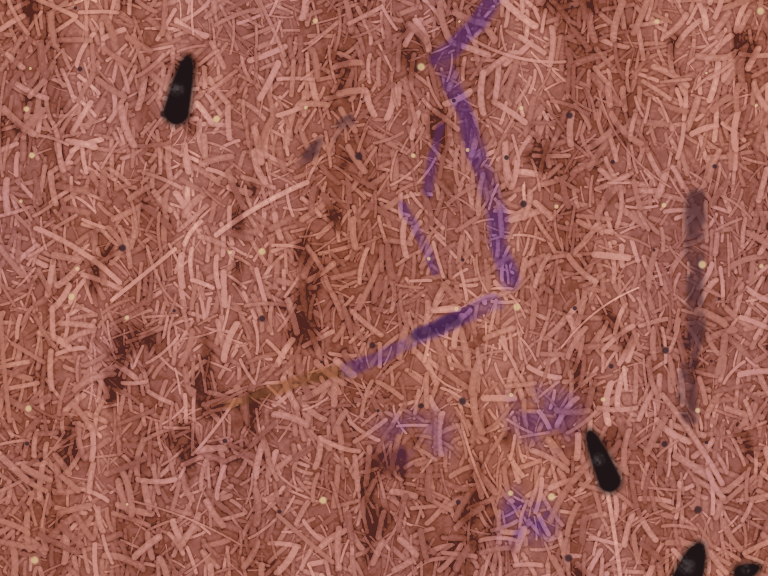
Write a WebGL 1 fragment shader that draws this texture.

```glsl
precision highp float;
uniform vec2 u_resolution;

#define FIBRE_LAYERS 9
#define FIBRE_SIZE 0.05
#define FIBRE_WIDTH 0.07
#define FIBRE_CONTRAST 0.42
#define LONG_SIZE 0.15
#define GROOVE_PITCH 0.175
#define GROOVE_DEPTH 0.20
#define GRAIN 0.13
#define SOFTNESS 0.0026
#define BRIGHTNESS 0.01

float hash(vec2 p) {
  return fract(sin(dot(p, vec2(127.1, 311.7))) * 43758.5453);
}

float noise(vec2 p) {
  vec2 i = floor(p), f = fract(p);
  f = f * f * (3.0 - 2.0 * f);
  return mix(mix(hash(i), hash(i + vec2(1, 0)), f.x),
             mix(hash(i + vec2(0, 1)), hash(i + vec2(1, 1)), f.x), f.y);
}

float fbm(vec2 p) {
  return 0.55 * noise(p) + 0.3 * noise(p * 2.1 + 7.0) + 0.15 * noise(p * 4.3 + 19.0);
}

// Lays one scattered layer of curved, shadowed fibres over a tone
float fibres(float tone, vec2 p, float size, float halfLength, float width, float keep, float lift, float seed) {
  vec2 q = p / size + seed * vec2(7.37, 3.61);
  vec2 cell = floor(q);
  float soft = SOFTNESS / size;
  for (int j = -1; j <= 1; j++) {
    for (int i = -1; i <= 1; i++) {
      vec2 id = cell + vec2(i, j);
      vec2 key = id + seed * 17.3;
      vec2 centre = vec2(hash(key), hash(key + 31.7));
      float turn = 2.0 * hash(key + 57.1) - 1.0;
      float angle = 1.57 * turn * mix(abs(turn), 1.0, 0.6);
      vec2 along = vec2(sin(angle), cos(angle));
      vec2 d = q - id - centre;
      float u = dot(d, along);
      float v = dot(d, vec2(along.y, -along.x)) + (centre.y - 0.5) * 0.6 * u * u;
      float w = width * (0.5 + hash(key + 83.9));
      float dist = length(vec2(max(abs(u) - halfLength * (0.5 + 0.5 * centre.x), 0.0), v));
      float present = step(hash(key + 11.3), keep);
      float body = present * (1.0 - smoothstep(w - soft * 0.5, w + soft * 0.5, dist));
      float shadow = present * (1.0 - smoothstep(w, w * 2.3, dist));
      float shade = lift + FIBRE_CONTRAST * (hash(key + 3.7) - 0.5) - 0.12 * min(dist * dist / (w * w), 1.0);
      tone = mix(tone - 0.12 * shadow, shade, body * 0.88);
    }
  }
  return tone;
}

// Position along a segment in x, distance from it in y
vec2 segment(vec2 p, vec2 a, vec2 b) {
  float h = clamp(dot(p - a, b - a) / dot(b - a, b - a), 0.0, 1.0);
  return vec2(h, length(p - mix(a, b, h)));
}

float strand(vec2 p, vec2 a, vec2 b, float width) {
  return 1.0 - smoothstep(width * 0.45, width * 1.3, segment(p, a, b).y);
}

float blot(vec2 p, vec2 centre, float radius) {
  return 1.0 - smoothstep(0.2 * radius, radius, length(p - centre));
}

vec3 seed(vec3 colour, vec2 p, vec2 tip, vec2 base, float radius) {
  vec2 s = segment(p, tip, base);
  float r = radius * mix(0.35, 1.0, sqrt(s.x));
  float glint = blot(p, mix(tip, base, 0.6) + vec2(-0.3, 0.2) * radius, radius * 0.8);
  colour *= 1.0 - 0.35 * (1.0 - smoothstep(r, r + 0.012, s.y));
  vec3 husk = vec3(0.12, 0.08, 0.085) + 0.2 * glint * noise(p * 220.0);
  return mix(colour, husk, 1.0 - smoothstep(r - SOFTNESS, r + SOFTNESS, s.y));
}

vec3 fleshRamp(float t) {
  vec3 c = mix(vec3(0.32, 0.15, 0.13), vec3(0.51, 0.27, 0.20), smoothstep(0.0, 0.2, t));
  c = mix(c, vec3(0.60, 0.36, 0.32), smoothstep(0.2, 0.4, t));
  c = mix(c, vec3(0.69, 0.46, 0.41), smoothstep(0.4, 0.6, t));
  c = mix(c, vec3(0.77, 0.56, 0.53), smoothstep(0.6, 0.8, t));
  return mix(c, vec3(0.88, 0.72, 0.66), smoothstep(0.8, 1.1, t));
}

void main() {
  vec2 p = gl_FragCoord.xy / u_resolution.y;
  vec2 warp = vec2(fbm(p * 9.0), fbm(p * 9.0 + 40.0)) - 0.5;

  // Matted fibres over a vertically grooved bed
  float tone = 0.26 + 0.24 * noise(p * 90.0);
  for (int k = 0; k < FIBRE_LAYERS; k++) {
    float n = float(k);
    tone = fibres(tone, p, FIBRE_SIZE * (0.75 + 0.06 * n), 0.6, FIBRE_WIDTH, 0.9, 0.67, n + 1.0);
  }
  tone = fibres(tone, p, LONG_SIZE, 0.8, 0.026, 0.28, 0.78, 23.0);
  float wave = cos(6.2832 * (p.x + 0.09 * warp.x) / GROOVE_PITCH);
  float furrow = fbm(vec2(p.x * 13.0, p.y * 2.2) + warp * 0.8);
  tone += GROOVE_DEPTH * (0.22 * wave + 2.0 * (furrow - 0.5));
  tone -= 0.35 * smoothstep(0.64, 0.82, fbm(p * vec2(17.0, 9.0) + 3.0));
  tone += GRAIN * (noise(p * 260.0) - 0.5) + BRIGHTNESS;
  vec3 colour = fleshRamp(tone);
  colour *= 1.0 + vec3(0.03, 0.0, -0.14) * (fbm(p * 5.0 + 60.0) - 0.4);

  // Bent violet thread, its brown tail, side threads and stains
  vec2 w = p + 0.035 * warp;
  float patchy = smoothstep(0.25, 0.6, fbm(p * 26.0));
  float violet = strand(w, vec2(0.86, 1.01), vec2(0.765, 0.9), 0.018);
  violet = max(violet, strand(w, vec2(0.765, 0.9), vec2(0.833, 0.748), 0.016));
  violet = max(violet, strand(w, vec2(0.833, 0.748), vec2(0.889, 0.514), 0.019));
  violet = max(violet, strand(w, vec2(0.86, 0.475), vec2(0.73, 0.42), 0.017));
  violet = max(violet, 0.8 * strand(w, vec2(0.77, 0.78), vec2(0.75, 0.67), 0.009));
  violet = max(violet, 0.8 * strand(w, vec2(0.71, 0.64), vec2(0.75, 0.54), 0.009));
  float stain = max(blot(w, vec2(0.91, 0.1), 0.075), 0.7 * blot(w, vec2(0.94, 0.28), 0.09));
  stain = max(stain, 0.5 * blot(w, vec2(0.72, 0.24), 0.09)) * patchy;
  float tail = strand(w, vec2(0.73, 0.42), vec2(0.6, 0.355), 0.015);
  float brown = strand(w, vec2(0.6, 0.355), vec2(0.4, 0.3), 0.012);
  float dark = strand(w, vec2(1.215, 0.65), vec2(1.195, 0.28), 0.018);
  dark = max(dark, strand(w, vec2(0.52, 0.71), vec2(0.61, 0.79), 0.01)) * patchy;
  vec3 dye = mix(vec3(0.36, 0.18, 0.36), vec3(0.62, 0.42, 0.60), smoothstep(0.3, 0.85, tone));
  colour = mix(colour, vec3(0.56, 0.32, 0.19) * (0.6 + 0.7 * tone), 0.65 * brown);
  colour = mix(colour, mix(vec3(0.70, 0.49, 0.46), dye, patchy), 0.75 * tail);
  colour = mix(colour, dye, max(violet * (0.5 + 0.4 * patchy), stain));
  colour = mix(colour, vec3(0.27, 0.15, 0.18), 0.65 * dark);
  float bruise = strand(w, vec2(0.79, 0.445), vec2(0.72, 0.42), 0.014);
  colour = mix(colour, vec3(0.22, 0.11, 0.27), 0.65 * bruise);

  // Pale grit and dark specks
  vec2 g = p / 0.085, id = floor(g);
  vec2 offset = 0.25 + 0.5 * vec2(hash(id + 5.0), hash(id + 9.0));
  float kind = hash(id + 14.0);
  float size = 0.025 + 0.055 * hash(id + 21.0);
  float speck = 1.0 - smoothstep(size * 0.6, size * 1.4, length(g - id - offset + 0.07 * warp));
  vec3 mineral = kind < 0.22 ? vec3(0.84, 0.74, 0.58) : vec3(0.24, 0.14, 0.16);
  colour = mix(colour, mineral, 0.85 * speck * step(kind, 0.42));

  // Black teardrop seeds
  vec2 s = p + 0.006 * warp;
  colour = seed(colour, s, vec2(0.327, 0.895), vec2(0.306, 0.805), 0.021);
  colour = seed(colour, s, vec2(1.024, 0.245), vec2(1.058, 0.165), 0.019);
  colour = seed(colour, s, vec2(1.213, 0.05), vec2(1.19, -0.01), 0.026);
  colour = seed(colour, s, vec2(1.315, 0.014), vec2(1.288, 0.005), 0.014);

  gl_FragColor = vec4(clamp(colour, 0.0, 1.0), 1.0);
}
```
